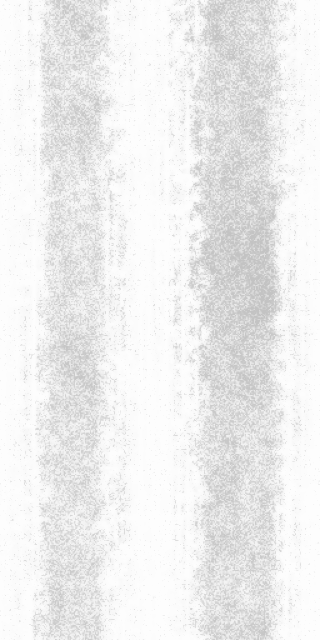
Reproduce this texture procedurally as a Shadertoy shader.

```glsl
const vec3 PAPER = vec3(0.994);
const vec3 DUST = vec3(0.74);
const int BANDS = 2;

float hash(vec2 p) {
    vec3 q = fract(vec3(p.xyx) * 0.1031);
    q += dot(q, q.yzx + 33.33);
    return fract((q.x + q.y) * q.z);
}

float valueNoise(vec2 p) {
    vec2 cell = floor(p);
    vec2 f = fract(p);
    f = f * f * (3.0 - 2.0 * f);
    float low = mix(hash(cell), hash(cell + vec2(1.0, 0.0)), f.x);
    float high = mix(hash(cell + vec2(0.0, 1.0)), hash(cell + vec2(1.0)), f.x);
    return mix(low, high, f.y);
}

float fbm(vec2 p, int octaves) {
    float sum = 0.0;
    float total = 0.0;
    float gain = 0.5;
    for (int i = 0; i < octaves; i++) {
        sum += gain * valueNoise(p);
        total += gain;
        p = p * 2.03 + 17.3;
        gain *= 0.6;
    }
    return sum / total;
}

// Soft vertical strip: 1 inside, 0 outside
float strip(float x, float center, float halfWidth, float softness) {
    return 1.0 - smoothstep(halfWidth - softness, halfWidth + softness, abs(x - center));
}

// Soft hump along the height
float hump(float y, float center, float spread) {
    float d = (y - center) / spread;
    return exp(-d * d);
}

// Share of the surface covered by dust
float dustCoverage(vec2 p) {
    float cloud = fbm(p * vec2(9.0, 7.0) + 3.7, 5);
    float blotch = fbm(p * 34.0 + 51.0, 3);
    float streak = valueNoise(vec2(p.x * 75.0, p.y * 2.5 + 8.0));
    float edgeShift = (fbm(p * vec2(14.0, 22.0) + 90.0, 4) - 0.5) * 0.06;
    float wear = (cloud - 0.5) * 0.45 + (blotch - 0.5) * 0.4;
    float coverage = 0.015 + 0.06 * streak * blotch;

    for (int i = 0; i < BANDS; i++) {
        float side = float(i);
        float center = mix(0.235, 0.75, side);
        float halfWidth = mix(0.085, 0.11, side);
        float core = strip(p.x + edgeShift, center, halfWidth, 0.032);
        float fringe = strip(p.x + edgeShift, center, halfWidth + 0.07, 0.07);

        // Each band is denser at its own heights
        float leftDensity = 0.37 + 0.09 * hump(p.y, 1.95, 0.3)
            + 0.08 * hump(p.y, 0.8, 0.22) + 0.06 * hump(p.y, 0.1, 0.25);
        float rightDensity = 0.44 + 0.23 * hump(p.y, 1.12, 0.34)
            + 0.07 * hump(p.y, 1.95, 0.25);
        float density = mix(leftDensity, rightDensity, side);

        coverage += core * max(density + wear, 0.0);
        coverage += fringe * (1.0 - core) * 0.45 * streak * smoothstep(0.25, 0.7, blotch);
    }

    // Loose specks left of the second band, in the upper part
    float scatter = strip(p.x, 0.56, 0.075, 0.06) * smoothstep(0.75, 1.0, p.y);
    return coverage + scatter * 0.22 * streak * smoothstep(0.3, 0.65, blotch);
}

// Speckles, crisp where dust is thin and softer where it is thick
float speckle(float coverage, float grain) {
    float threshold = 1.0 - coverage;
    float softness = mix(0.16, 0.5, smoothstep(0.05, 0.4, coverage));
    return smoothstep(threshold - softness, threshold + softness, grain);
}

void mainImage(out vec4 fragColor, in vec2 fragCoord) {
    vec2 p = fragCoord / iResolution.x;
    float coverage = clamp(dustCoverage(p), 0.0, 0.8);

    // Fine grain over an even veil of dust
    float grain = valueNoise(p * 256.0 + 0.5);
    float shade = mix(coverage, speckle(coverage, grain), 0.55);

    fragColor = vec4(mix(PAPER, DUST, shade), 1.0);
}
```
